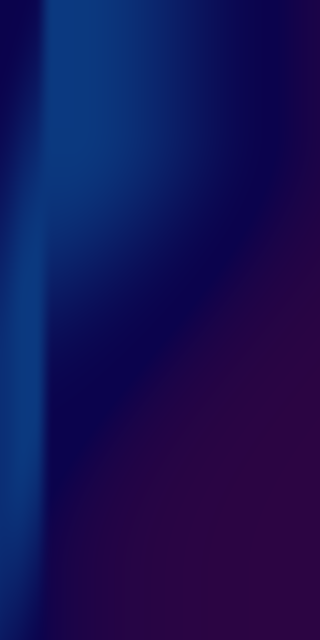
Give the GLSL for this background, as a WebGL 1 fragment shader.

```glsl
precision highp float;
// Soft two-panel gradient: a broad blue glow falls through navy into purple
// across an S-shaped boundary, beside a narrow left strip with its own glow.
// Each panel is a smooth scalar field; a blurred vertical seam joins them.

uniform vec2 u_resolution;

const vec3 BLUE = vec3(0.045, 0.225, 0.500);
const vec3 NAVY = vec3(0.045, 0.010, 0.300);
const vec3 PURPLE = vec3(0.175, 0.020, 0.262);

// Horizontal position of the navy valley at height y.
float valley(float y) {
  return 0.10 + 0.77 * smoothstep(0.1, 0.8, y);
}

// Blue above and left of the valley, purple below and right of it.
vec3 mainPanel(vec2 p) {
  float side = p.x - valley(p.y);
  float glow = smoothstep(0.0, 0.64, -side) * smoothstep(0.25, 0.8, p.y);
  float dusk = 1.0 - exp(-5.0 * max(side, 0.0));
  return mix(mix(NAVY, BLUE, glow), PURPLE, dusk);
}

// Tall tilted glow, dark at the top and dimmer at the foot and outer edge.
vec3 sideStrip(vec2 p) {
  float height = p.y - 1.5 * (p.x - 0.06);
  float rise = smoothstep(-0.15, 0.3, height);
  float fall = 1.0 - smoothstep(0.5, 1.0, height);
  float outerShade = mix(0.8, 1.0, smoothstep(0.0, 0.08, p.x));
  return mix(NAVY, BLUE, rise * fall * outerShade);
}

void main() {
  vec2 uv = gl_FragCoord.xy / u_resolution;
  float seam = smoothstep(0.11, 0.167, uv.x);
  gl_FragColor = vec4(mix(sideStrip(uv), mainPanel(uv), seam), 1.0);
}
```
